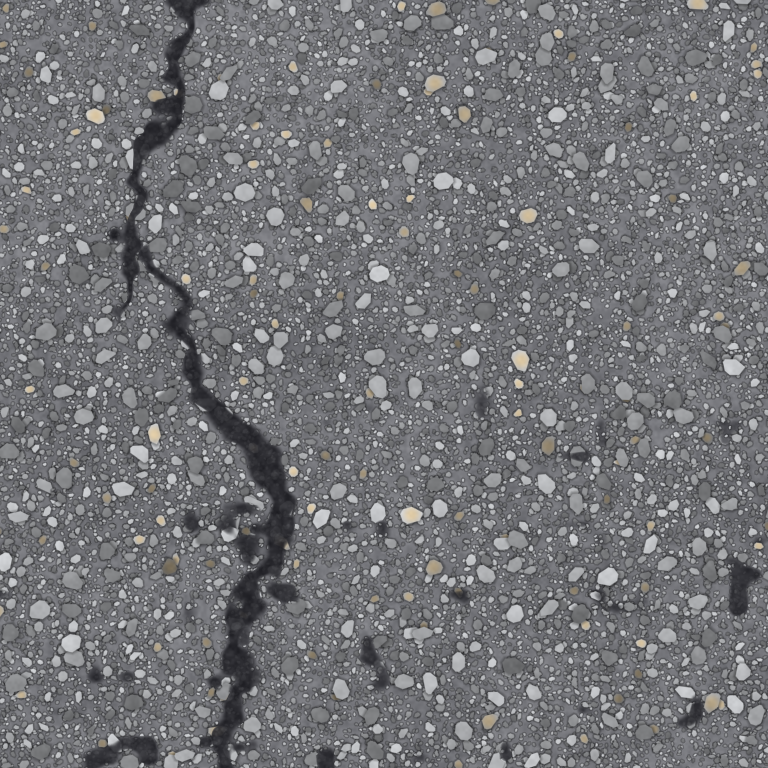
Reproduce this texture procedurally as a three.js fragment shader.

```glsl
// Worn grey asphalt: angular stone chips in dark binder, split by a jagged forked crack.
varying vec2 vUv;

#define BINDER vec3(0.455, 0.458, 0.478)
#define CREVICE vec3(0.165, 0.165, 0.185)
#define CHIP_DARK 0.42
#define CHIP_LIGHT 0.80
#define OCHRE vec3(1.10, 0.99, 0.80)
#define OCHRE_SHARE 0.09
#define CHIP_RADIUS 0.35
#define FINEST_CELLS 150.0
#define EDGE_SOFTNESS 0.0011
#define RIM_SHADE 0.30
#define CRACK_WOBBLE 0.060
#define PIT_LEVEL 0.69

float hash(vec2 p) {
  vec3 q = fract(p.xyx * 0.1031);
  q += dot(q, q.yzx + 33.33);
  return fract((q.x + q.y) * q.z);
}

vec3 hash3(vec2 p) {
  vec3 q = fract(p.xyx * vec3(0.1031, 0.1030, 0.0973));
  q += dot(q, q.yxz + 33.33);
  return fract((q.xxy + q.yzz) * q.zyx);
}

float noise(vec2 p) {
  vec2 i = floor(p), f = fract(p);
  f = f * f * (3.0 - 2.0 * f);
  return mix(mix(hash(i), hash(i + vec2(1.0, 0.0)), f.x),
             mix(hash(i + vec2(0.0, 1.0)), hash(i + 1.0), f.x), f.y);
}

float roughNoise(vec2 p) {
  return 0.64 * noise(p) + 0.36 * noise(p * 2.3 + 17.3);
}

// Signed distance to the two crack branches, each a curve x(y) with varying width
float crackDistance(vec2 p) {
  float wobble = CRACK_WOBBLE * (roughNoise(p * 26.0) - 0.5);
  vec2 q = p + vec2(wobble, -0.6 * wobble);
  float y = q.y;
  float upperX = 0.143 + 0.10 * smoothstep(0.53, 1.03, y);
  float upper = abs(q.x - upperX) - mix(-0.006, 0.013, smoothstep(0.53, 0.66, y));
  float lowerX = 0.305 + 0.057 * smoothstep(0.10, 0.32, y)
               - 0.122 * smoothstep(0.35, 0.54, y) - 0.060 * smoothstep(0.60, 0.68, y);
  float fromBulge = (y - 0.40) / 0.075;
  float lower = abs(q.x - lowerX) * 0.85 - 0.010 * exp(-fromBulge * fromBulge)
              - mix(0.014, 0.008, smoothstep(0.45, 0.60, y));
  return min(upper, max(lower, y - 0.685));
}

// Missing material: the crack plus ragged pits, mostly in the lower half
float gapMask(vec2 p) {
  float crack = 1.0 - smoothstep(-0.007, 0.006, crackDistance(p));
  float pits = roughNoise(p * vec2(17.0, 20.0) + 5.7) - 0.25 * smoothstep(0.32, 0.66, p.y);
  return max(crack, 0.9 * smoothstep(PIT_LEVEL, PIT_LEVEL + 0.12, pits));
}

// Skewed block with unevenly cut corners, in cell units
float chipDistance(vec2 d, vec3 shape, float angle) {
  float c = cos(angle), s = sin(angle);
  vec2 q = mat2(c, -s, s, c) * d;
  q.x += 0.5 * (shape.x - 0.5) * q.y;
  vec2 side = abs(q) - CHIP_RADIUS * vec2(0.75 + 0.3 * shape.z, 0.45 + 0.4 * shape.y);
  vec2 diagonal = abs(vec2(q.x + q.y, q.x - q.y) - 0.16 * (shape.zx - 0.5)) * 0.707;
  vec2 corner = diagonal - CHIP_RADIUS * (0.62 + 0.32 * shape.yz);
  return max(max(side.x, side.y), max(corner.x, corner.y));
}

// One scattered size class of chips laid over the colour so far
vec3 addChips(vec3 col, vec2 p, float cells, float density, float gap, float grit) {
  vec2 base = floor(p * cells - 0.5);
  for (int i = 0; i < 4; i++) {
    vec2 cell = base + vec2(mod(float(i), 2.0), floor(float(i) * 0.5));
    vec2 id = cell + floor(cells * 3.0);
    vec3 place = hash3(id);
    vec2 d = p * cells - cell - 0.12 - 0.76 * place.xy;
    if (place.z > density || dot(d, d) > 0.36) continue;

    vec3 look = hash3(id + 71.0);
    vec3 shape = hash3(id + 137.0);
    float dist = chipDistance(d, shape, 6.2832 * look.y) / cells;
    float survival = 0.6 * look.z;
    float visible = 1.0 - 0.92 * smoothstep(survival, survival + 0.4, gap);
    float rim = 1.0 - smoothstep(0.0, 0.002 + 0.08 / cells, dist);
    float cover = visible * (1.0 - smoothstep(-EDGE_SOFTNESS, EDGE_SOFTNESS, dist));

    float tone = mix(CHIP_DARK, CHIP_LIGHT, look.x);
    tone += 0.07 * dot(d, vec2(-0.4, 0.9)) + 0.09 * (grit - 0.5);
    vec3 chip = tone * vec3(0.99, 1.0, 1.015);
    float stain = step(1.0 - OCHRE_SHARE, look.z) * step(cells, 60.0);
    chip *= mix(vec3(1.0), OCHRE, stain * (1.0 - smoothstep(0.05, 0.4, length(d))));
    col = mix(col * (1.0 - RIM_SHADE * rim * visible), chip, cover);
  }
  return col;
}

void main() {
  vec2 p = vUv;
  float gap = gapMask(p);
  float grit = roughNoise(p * 120.0);

  // Binder with broad stains and fine grit, falling off into the crevices
  vec3 col = BINDER + 0.07 * (noise(p * 9.0) - 0.5) + 0.13 * (grit - 0.5);
  col += 0.025 * smoothstep(0.3, 1.0, p.y);
  col = mix(col, CREVICE + 0.12 * (grit - 0.5), gap);

  // Chips from fine to coarse, the coarse ones sparser
  float cells = FINEST_CELLS;
  for (int layer = 0; layer < 4; layer++) {
    float density = 0.62 - 0.035 * float(layer * layer);
    col = addChips(col, p, cells, density, gap, grit);
    cells *= 0.555;
  }

  gl_FragColor = vec4(clamp(col, 0.0, 1.0), 1.0);
}
```
